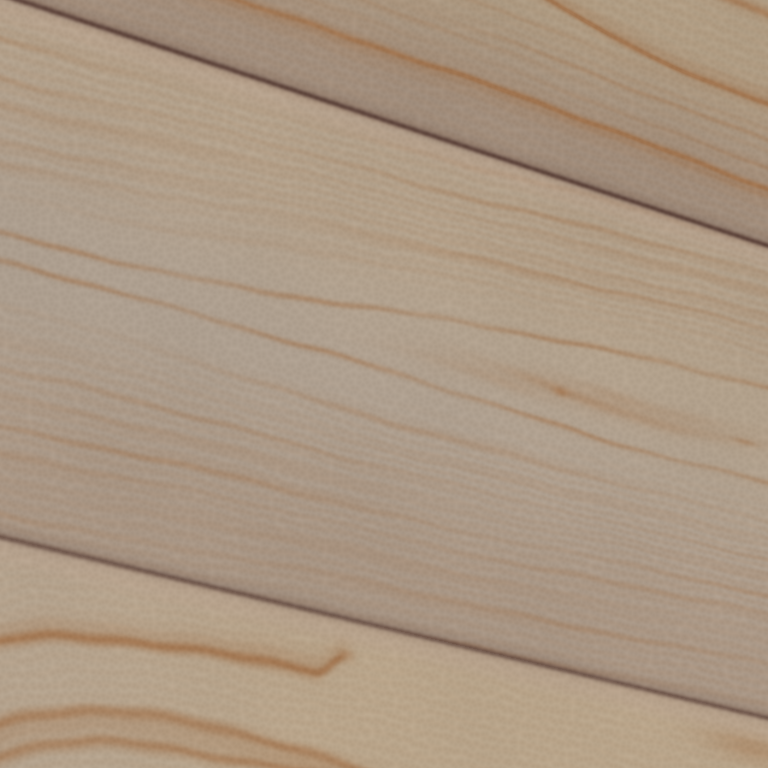
Give the GLSL for this texture, as a WebGL 1 fragment shader.

```glsl
precision highp float;
// Three pale pine boards running diagonally, parted by two converging dark seams.
// A board coordinate v (0 and 1 on the seams) carries warped growth rings,
// fine grain, an eye with a resin smear, arched figure and a soft speckle.
uniform vec2 u_resolution;

#define SEAM_LOW vec2(0.301, -0.236)   // height at the left edge, slope
#define SEAM_HIGH vec2(1.008, -0.328)
#define SEAM_WIDTH 0.0062
#define RING_COUNT 17.0
#define GRAIN_COUNT 45.0
#define SPECKLE 0.035
#define PALE vec3(0.685, 0.628, 0.567)
#define HONEY vec3(0.715, 0.640, 0.540)
#define ROSE vec3(0.655, 0.578, 0.510)
#define AMBER vec3(0.630, 0.450, 0.300)
#define SEAM_COLOR vec3(0.370, 0.270, 0.235)

float hash(vec2 p) {
  return fract(sin(dot(p, vec2(127.1, 311.7))) * 43758.55);
}

// Soft stroke across a signed distance
float stroke(float d, float w) {
  return exp(-d * d / (w * w));
}

// Layered sines, stretched along the boards
float sway(vec2 p) {
  return 0.5 * sin(5.0 * p.x + 9.0 * p.y)
       + 0.3 * sin(13.0 * p.x - 17.0 * p.y + 1.3)
       + 0.2 * sin(31.0 * p.x + 23.0 * p.y + 4.1);
}

// Cellular noise: distance to the nearest scattered point
float cells(vec2 p) {
  vec2 id = floor(p);
  float nearest = 2.0;
  for (int j = -1; j <= 1; j++) {
    for (int i = -1; i <= 1; i++) {
      vec2 c = id + vec2(float(i), float(j));
      vec2 site = c + vec2(hash(c), hash(c + 57.3));
      nearest = min(nearest, length(p - site));
    }
  }
  return nearest;
}

// Unevenly spaced growth rings whose strength varies along their length
float rings(float r, float x, float seed, float w) {
  float sum = 0.0;
  for (int i = -1; i <= 1; i++) {
    float id = floor(r) + float(i);
    float h = hash(vec2(id, seed));
    float d = r - id - 0.5 - 0.6 * (h - 0.5);
    float fade = 0.6 + 0.4 * sin(7.0 * x + 40.0 * h);
    sum += fade * (0.3 + 0.7 * fract(h * 17.0)) * stroke(d, w);
  }
  return sum;
}

float grain(float v, vec2 p) {
  return sin(6.2832 * GRAIN_COUNT * v + 1.8 * sway(p * vec2(1.0, 3.0)));
}

// Middle board: rings spread around an eye that opens to the right
vec3 middleBoard(float x, float v, float bend) {
  vec3 col = mix(PALE, ROSE, 0.65 * smoothstep(0.45, 0.05, v));
  col = mix(col, HONEY, 0.6 * smoothstep(0.45, 0.9, v + 0.3 * x - 0.1));
  float t = v - 0.53 - 0.07 * x + 0.006 * bend;
  float pull = 0.95 * smoothstep(-0.1, 0.9, x) * exp(-t * t / 0.04);
  float s = t * (1.0 - pull);
  float scale = max(1.0 - pull * (1.0 - 50.0 * t * t), 0.2);
  float outer = smoothstep(0.03, 0.06, abs(s));
  float tone = 0.36 * outer * rings(s * RING_COUNT, x, 3.0, 0.13 * scale);
  tone += 0.52 * stroke(abs(s) - 0.025, 0.0065 * scale) * (0.8 + 0.2 * sin(19.0 * x));
  tone += 0.055 * smoothstep(0.06, 0.22, abs(t)) * (1.0 + grain(s, vec2(x, v)));
  // Resin smear with ragged streaks and two small flecks
  float q = v - 0.53 - 0.05 * x;
  float streak = 0.75 + 0.25 * sin(170.0 * q + 5.0 * sin(9.0 * x));
  tone += 0.46 * streak * stroke(x - 0.78, 0.19) * stroke(q + 0.008 * bend, 0.026);
  tone += 0.4 * stroke(x - 0.73, 0.010) * stroke(q + 0.003, 0.009);
  tone += 0.35 * stroke(x - 0.97, 0.014) * stroke(q + 0.008, 0.006);
  return mix(col, AMBER, clamp(tone, 0.0, 0.9));
}

// Upper board: dull near its seam, then tight rings and a bold outer arch
vec3 upperBoard(float x, float v, float bend) {
  vec3 col = mix(ROSE, HONEY, smoothstep(0.05, 0.38, v)) * 0.97;
  float s = v - 0.01 * sin(4.0 * x) + 0.005 * bend;
  float tone = 0.42 * smoothstep(0.09, 0.14, s) * smoothstep(0.36, 0.26, s)
             * rings(s * 32.0, x, 8.0, 0.19);
  tone += 0.6 * stroke(s - 0.13, 0.007) + 0.22 * stroke(s - 0.12, 0.028);
  float arch = v - 0.30 - 0.66 * (1.0 - x) * (1.0 - x) + 0.004 * bend;
  tone += 0.75 * stroke(arch, 0.007) + 0.25 * stroke(arch - 0.012, 0.02);
  tone += 0.65 * stroke(arch - 0.19, 0.012);
  tone += 0.04 * (1.0 + grain(s, vec2(x, v)));
  return mix(col, AMBER, clamp(tone, 0.0, 0.9));
}

// Lower board: broad arches rising from the left, the first ending in a hook
vec3 lowerBoard(float x, float v, float bend) {
  vec3 col = mix(HONEY * 1.02, PALE, 0.5 * smoothstep(0.5, 0.0, x));
  float s = v - 0.89 + 0.09 * exp(-7.0 * x) + 0.009 * bend;
  float hook = s - 0.04 * smoothstep(0.41, 0.455, x);
  float tone = 0.65 * smoothstep(0.47, 0.44, x)
             * (stroke(hook, 0.010) + 0.4 * stroke(hook - 0.012, 0.024));
  float lower = s + 0.14 + 0.05 * smoothstep(0.25, 0.6, x);
  tone += 0.55 * stroke(lower, 0.011) + 0.25 * stroke(lower + 0.02, 0.025);
  tone += 0.6 * stroke(s + 0.20, 0.012);
  tone += 0.4 * stroke(x - 0.98, 0.06) * stroke(v - 0.93, 0.03);
  tone += 0.03 * (1.0 + grain(s, vec2(x, v)));
  return mix(col, AMBER, clamp(tone, 0.0, 0.9));
}

void main() {
  vec2 uv = gl_FragCoord.xy / u_resolution;
  float low = SEAM_LOW.x + SEAM_LOW.y * uv.x;
  float high = SEAM_HIGH.x + SEAM_HIGH.y * uv.x;
  float v = (uv.y - low) / (high - low);
  float f = fract(v);
  float bend = sway(vec2(uv.x * 2.0, v));

  vec3 col = v < 0.0 ? lowerBoard(uv.x, f, bend)
           : v < 1.0 ? middleBoard(uv.x, f, bend) : upperBoard(uv.x, f, bend);

  // Rounded board edge, then the seam with its soft shadow
  col = mix(col, vec3(0.725, 0.640, 0.560), 0.6 * smoothstep(0.935, 0.975, f));
  float d = v - floor(v + 0.5);
  float depth = mix(0.68, 0.95, step(0.5, v));
  col = mix(col, SEAM_COLOR, depth * stroke(d, SEAM_WIDTH));
  col = mix(col, SEAM_COLOR, 0.16 * stroke(d - 0.006, 0.018));

  // Fine speckle and broad uneven light
  col += SPECKLE * (cells(uv * 130.0) - 0.5);
  col *= 1.0 + 0.012 * sway(uv * vec2(1.3, 0.8));
  gl_FragColor = vec4(clamp(col, 0.0, 1.0), 1.0);
}
```
